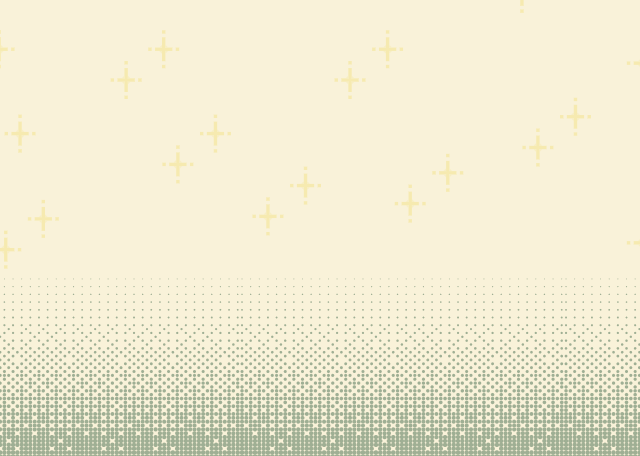
Reproduce this background procedurally as a Shadertoy shader.

```glsl
// Cream sky with paired yellow sparkles above a sage halftone that thickens downward.

const vec3 CREAM = vec3(0.976, 0.949, 0.851);
const vec3 YELLOW = vec3(0.965, 0.918, 0.69);
const vec3 SAGE = vec3(0.625, 0.685, 0.58);

// Halftone layout, in canvas heights
const vec2 CELL = vec2(0.009474, 0.00846);
const float FADE_TOP = 0.3883;
const float TILE_START = 0.526;
const float TILE_COLUMNS = 75.0;
const float ROWS = 46.0;

// Upper sparkle of each pair; the lower one sits at a fixed offset
const vec2 PAIR_OFFSET = vec2(-0.0824, -0.0675);
const int PAIRS = 12;
const vec2 ANCHORS[PAIRS] = vec2[PAIRS](
    vec2(-0.002, 0.892), vec2(0.359, 0.892), vec2(0.850, 0.892),
    vec2(0.044, 0.707), vec2(0.4725, 0.707), vec2(0.670, 0.593),
    vec2(0.982, 0.621), vec2(1.262, 0.744), vec2(0.095, 0.520),
    vec2(1.227, 1.081), vec2(1.491, 0.929), vec2(1.491, 0.535));

float boxDistance(vec2 p, vec2 halfSize) {
    vec2 d = abs(p) - halfSize;
    return length(max(d, 0.0)) + min(max(d.x, d.y), 0.0);
}

float coverage(float dist, float pixel) {
    return clamp(0.5 - dist / pixel, 0.0, 1.0);
}

// Cross with four detached square tips and a pale diamond core
float sparkle(vec2 p, float pixel) {
    const float THICK = 0.0037;
    vec2 q = abs(p);
    float d = min(boxDistance(q, vec2(THICK, 0.0262)),
                  boxDistance(q, vec2(0.0189, THICK)));
    d = min(d, boxDistance(q - vec2(0.0302, 0.0), vec2(THICK)));
    d = min(d, boxDistance(q - vec2(0.0, 0.0379), vec2(THICK)));
    float core = (q.x + q.y - 0.0135) * 0.7071;
    return max(coverage(d, pixel), 0.5 * coverage(core, pixel));
}

// Fill order inside a 2x2 block: both even, both odd, odd row, odd column
float blockOrder(vec2 cell) {
    vec2 odd = mod(cell, 2.0);
    return odd.x == odd.y ? odd.x : 2.0 + odd.x;
}

// Nested ordered-dither threshold, from 0 to 4
float ditherThreshold(vec2 cell) {
    vec2 block = floor(cell / 2.0);
    float third = mod(floor(block.x / 2.0), 3.0);
    return blockOrder(cell) + blockOrder(block) / 4.0 + third / 12.0;
}

// One round dot; dots thinner than a pixel fade by their area
float halftoneDot(vec2 p, vec2 cell, float pixel) {
    if (cell.y < 0.0) return 0.0;
    vec2 wrapped = vec2(mod(cell.x, TILE_COLUMNS), cell.y);
    float fill = 0.1 + 0.0845 * cell.y;
    bool firstLayer = blockOrder(wrapped) < 0.5;
    if (!firstLayer && ditherThreshold(wrapped) >= fill) return 0.0;

    vec2 center = vec2(TILE_START + (cell.x + 0.5) * CELL.x,
                       FADE_TOP - cell.y * CELL.y);
    float radius = mix(0.0009, 0.00504, pow(cell.y / ROWS, 0.85));
    float drawn = max(radius, 0.5 * pixel);
    float strength = radius * radius / (drawn * drawn);
    return strength * coverage(length(p - center) - drawn, pixel);
}

// Neighbouring cells are included because the lower dots overlap
float halftone(vec2 p, float pixel) {
    vec2 cell = floor(vec2((p.x - TILE_START) / CELL.x,
                           (FADE_TOP - p.y) / CELL.y + 0.5));
    float ink = 0.0;
    for (int y = -1; y <= 1; y++)
        for (int x = -1; x <= 1; x++)
            ink = max(ink, halftoneDot(p, cell + vec2(x, y), pixel));
    return ink;
}

void mainImage(out vec4 fragColor, in vec2 fragCoord) {
    float pixel = 1.0 / iResolution.y;
    vec2 p = fragCoord * pixel;

    // Sparkle pairs
    float shine = 0.0;
    for (int i = 0; i < PAIRS; i++) {
        vec2 local = p - ANCHORS[i];
        shine = max(shine, sparkle(local, pixel));
        shine = max(shine, sparkle(local - PAIR_OFFSET, pixel));
    }

    // Layers
    vec3 color = mix(CREAM, YELLOW, shine);
    color = mix(color, SAGE, halftone(p, pixel));
    fragColor = vec4(color, 1.0);
}
```
